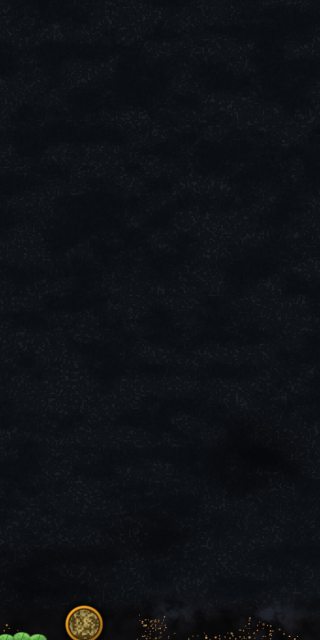
Give the GLSL for this background, as a Shadertoy shader.

```glsl
// Dark mottled slate surface with a spice bowl, leaves and scattered spices along the bottom.

// Lengths are in canvas widths, so the canvas spans 1 by 2.
const vec3 SLATE_DARK  = vec3(0.026, 0.037, 0.053);
const vec3 SLATE_LIGHT = vec3(0.074, 0.087, 0.106);
const vec3 FLECK_COLOR = vec3(0.056, 0.060, 0.063);
const vec3 TABLE_COLOR = vec3(0.060, 0.050, 0.055);
const vec3 DUST_COLOR  = vec3(0.07, 0.08, 0.10);
const vec3 RIM_COLOR   = vec3(0.90, 0.60, 0.13);
const vec3 RIM_SHADE   = vec3(0.20, 0.12, 0.03);
const vec3 HERB_DARK   = vec3(0.36, 0.28, 0.10);
const vec3 HERB_LIGHT  = vec3(0.84, 0.74, 0.44);
const vec3 LEAF_DARK   = vec3(0.12, 0.34, 0.09);
const vec3 LEAF_LIGHT  = vec3(0.50, 0.80, 0.38);
const vec3 SPICE_DARK  = vec3(0.32, 0.18, 0.08);
const vec3 SPICE_LIGHT = vec3(0.88, 0.64, 0.36);
const vec2 BOWL_CENTER = vec2(0.263, 0.049);
const float BOWL_RADIUS = 0.058;
const float HERB_RADIUS = 0.046;

float hash(vec2 p) {
    vec3 q = fract(vec3(p.xyx) * 0.1031);
    q += dot(q, q.yzx + 33.33);
    return fract((q.x + q.y) * q.z);
}

float noise(vec2 p) {
    vec2 i = floor(p), f = fract(p);
    f = f * f * (3.0 - 2.0 * f);
    return mix(mix(hash(i), hash(i + vec2(1, 0)), f.x),
               mix(hash(i + vec2(0, 1)), hash(i + vec2(1, 1)), f.x), f.y);
}

float fbm(vec2 p) {
    float sum = 0.0, amp = 0.5;
    for (int i = 0; i < 4; i++) {
        sum += amp * noise(p);
        p = mat2(1.6, 1.2, -1.2, 1.6) * p + 7.3;
        amp *= 0.5;
    }
    return sum;
}

// Soft elliptical spot, 1 at its center
float spot(vec2 p, vec2 center, vec2 size) {
    vec2 d = (p - center) / size;
    return exp(-dot(d, d));
}

float disc(float dist, float pixel) {
    return 1.0 - smoothstep(-pixel, pixel, dist);
}

vec3 slate(vec2 p) {
    float clouds = smoothstep(0.26, 0.66, fbm(p * vec2(12.0, 19.0)));
    float grain = 0.5 * noise(p * 130.0) + 0.5 * noise(p.yx * 230.0 + 11.0);
    vec3 color = mix(SLATE_DARK, SLATE_LIGHT, 0.16 + 0.36 * clouds + 0.36 * grain);
    float flecks = smoothstep(0.62, 0.90, noise(p * 170.0 + 31.0));
    color += FLECK_COLOR * flecks * (0.12 + 0.65 * clouds);
    // Worn dark areas
    float worn = 0.45 * spot(p, vec2(0.81, 0.57), vec2(0.13, 0.10))
               + 0.30 * spot(p, vec2(0.47, 0.33), vec2(0.15, 0.07))
               + 0.35 * spot(p, vec2(0.10, 0.16), vec2(0.25, 0.12));
    return color * (1.0 - worn);
}

// Rough table band with pale dust
vec3 table(vec3 color, vec2 p) {
    float rough = fbm(p * 24.0 + 5.0);
    float band = 1.0 - smoothstep(0.04, 0.15, p.y + 0.05 * (rough - 0.5));
    color = mix(color, TABLE_COLOR * (0.15 + 1.2 * rough), 0.85 * band);
    float dust = spot(p, vec2(0.54, 0.09), vec2(0.08, 0.05))
               + spot(p, vec2(0.86, 0.07), vec2(0.09, 0.06));
    return color + DUST_COLOR * dust * smoothstep(0.3, 0.8, rough + 0.2 * noise(p * 120.0));
}

// One random crumb per cell, kept where the density allows it
vec3 crumbs(vec3 color, vec2 p, float cells, float pixel) {
    vec2 cell = floor(p * cells);
    vec2 middle = (cell + 0.5) / cells;
    float density = 0.70 * spot(middle, vec2(0.470, 0.052), vec2(0.035, 0.020))
                  + 0.55 * spot(middle, vec2(0.500, 0.015), vec2(0.045, 0.020))
                  + 0.40 * spot(middle, vec2(0.82, 0.030), vec2(0.060, 0.028))
                  + 0.28 * spot(middle, vec2(0.72, 0.005), vec2(0.15, 0.012))
                  + 0.35 * spot(middle, vec2(0.02, 0.030), vec2(0.03, 0.015));
    density *= 0.4 + 1.2 * noise(middle * 45.0);
    float present = step(hash(cell + 17.0) + 0.02, density);
    vec2 offset = 0.6 * (vec2(hash(cell + 3.0), hash(cell + 59.0)) - 0.5);
    float radius = mix(0.08, 0.30, hash(cell + 83.0));
    float dist = (length(fract(p * cells) - 0.5 - offset) - radius) / cells;
    vec3 tint = mix(SPICE_DARK, SPICE_LIGHT, hash(cell + 41.0));
    return mix(color, tint, present * disc(dist, pixel));
}

vec3 leaves(vec3 color, vec2 p, float pixel) {
    for (int i = 0; i < 3; i++) {
        float k = float(i);
        vec2 d = p - vec2(0.018 + 0.050 * k, 0.004 - 0.006 * abs(k - 1.0));
        d.x *= 0.72;
        float shade = clamp(0.6 + d.y * 26.0 + 0.4 * (noise(p * 120.0) - 0.5), 0.0, 1.0);
        shade *= smoothstep(0.0, 0.003, abs(d.x - 0.3 * d.y)) * 0.4 + 0.6;
        color = mix(color, mix(LEAF_DARK, LEAF_LIGHT, shade), disc(length(d) - 0.020, pixel));
    }
    return color;
}

vec3 bowl(vec3 color, vec2 p, float pixel) {
    vec2 d = p - BOWL_CENTER;
    float r = length(d);
    color *= 1.0 - 0.6 * smoothstep(0.085, 0.055, r);
    float light = 0.88 + 0.22 * dot(d, vec2(-0.5, 0.8)) / BOWL_RADIUS;
    color = mix(color, RIM_COLOR * light, disc(r - BOWL_RADIUS, pixel));
    color = mix(color, RIM_SHADE, disc(r - BOWL_RADIUS + 0.008, pixel));
    float herbs = smoothstep(0.25, 0.75, 0.5 * fbm(p * 90.0) + 0.5 * noise(p * 170.0));
    vec3 filling = mix(HERB_DARK, HERB_LIGHT, herbs) * (1.0 - 0.25 * r / HERB_RADIUS);
    return mix(color, filling, disc(r - HERB_RADIUS, pixel));
}

void mainImage(out vec4 fragColor, in vec2 fragCoord) {
    vec2 p = fragCoord / iResolution.xy * vec2(1.0, 2.0);
    float pixel = 1.0 / iResolution.x;
    vec3 color = table(slate(p), p);
    color = crumbs(color, p, 75.0, pixel);
    color = crumbs(color, mat2(0.995, 0.1, -0.1, 0.995) * p * 0.0 + p, 120.0, pixel);
    color = leaves(color, p, pixel);
    color = bowl(color, p, pixel);
    fragColor = vec4(color, 1.0);
}
```
